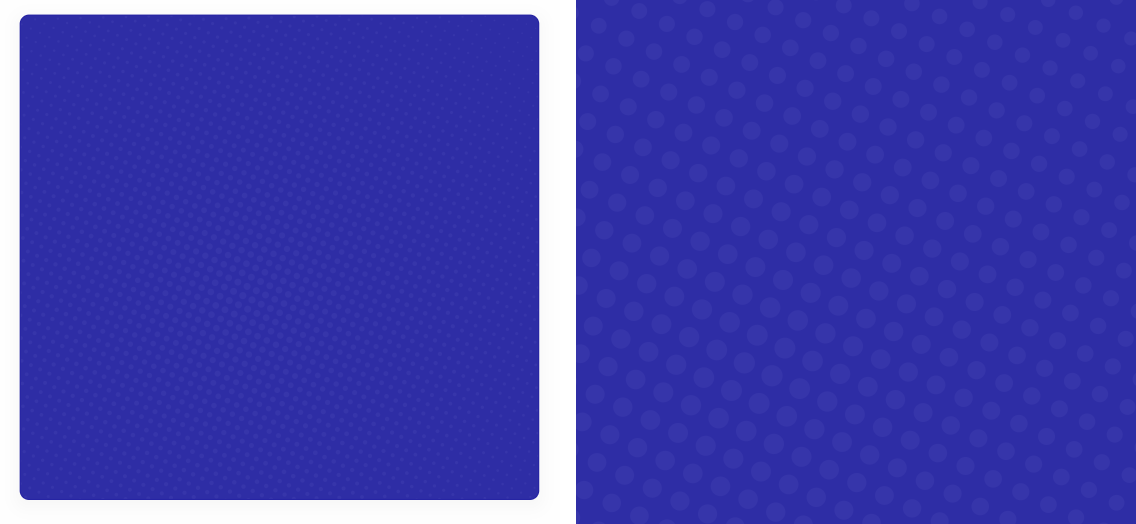
Left: the whole. Right: its middle third, enlarged.
Give the GLSL for this pattern, as a Shadertoy shader.

```glsl
// Lengths are fractions of the canvas height
const vec2 CARD_CENTER = vec2(0.5333, 0.509);
const vec2 CARD_HALF = vec2(0.4958, 0.4632);
const float CARD_RADIUS = 0.018;
const float RIM_WIDTH = 0.0021;

const float DOT_SPACING = 0.0194;
const float DOT_ANGLE = 0.4363;
const vec2 DOT_ANCHOR = vec2(0.5149, 0.4546);
const vec2 SWELL_CENTER = vec2(0.472, 0.431);
const float DOT_RADIUS = 0.0068;
const float DOT_SHRINK = 0.0074;

const float SHADOW_DROP = 0.009;
const float SHADOW_BLUR = 0.035;
const float SHADOW_STRENGTH = 0.035;

const vec3 PAPER = vec3(0.995);
const vec3 CARD_BLUE = vec3(0.181, 0.177, 0.646);
const vec3 RIM_BLUE = vec3(0.15, 0.14, 0.64);
const vec3 DOT_BLUE = vec3(0.212, 0.207, 0.668);

float roundedBox(vec2 p, vec2 halfSize, float radius) {
    vec2 q = abs(p) - halfSize + radius;
    return length(max(q, 0.0)) + min(max(q.x, q.y), 0.0) - radius;
}

// Coverage of the region where the distance is negative
float fill(float dist, float pixel) {
    return clamp(0.5 - dist / pixel, 0.0, 1.0);
}

// Distance to the dot in the tilted grid cell around p
float halftone(vec2 p) {
    float c = cos(DOT_ANGLE), s = sin(DOT_ANGLE);
    mat2 tilt = mat2(c, -s, s, c);
    vec2 cell = round((p - DOT_ANCHOR) * tilt / DOT_SPACING);
    vec2 center = DOT_ANCHOR + tilt * cell * DOT_SPACING;
    float radius = DOT_RADIUS - DOT_SHRINK * distance(center, SWELL_CENTER);
    return distance(p, center) - max(radius, 0.0);
}

void mainImage(out vec4 fragColor, in vec2 fragCoord) {
    vec2 p = fragCoord / iResolution.y;
    float pixel = 1.0 / iResolution.y;

    // Paper with a soft drop shadow
    vec2 local = p - CARD_CENTER;
    float shadowDist = roundedBox(local + vec2(0.0, SHADOW_DROP), CARD_HALF, CARD_RADIUS);
    float shadow = 1.0 - smoothstep(-SHADOW_BLUR, SHADOW_BLUR, shadowDist);
    vec3 color = PAPER - SHADOW_STRENGTH * shadow;

    // Card surface: halftone dots and a darker rim
    float cardDist = roundedBox(local, CARD_HALF, CARD_RADIUS);
    vec3 card = mix(CARD_BLUE, DOT_BLUE, fill(halftone(p), pixel));
    card = mix(RIM_BLUE, card, fill(cardDist + RIM_WIDTH, pixel));

    color = mix(color, card, fill(cardDist, pixel));
    fragColor = vec4(color, 1.0);
}
```
